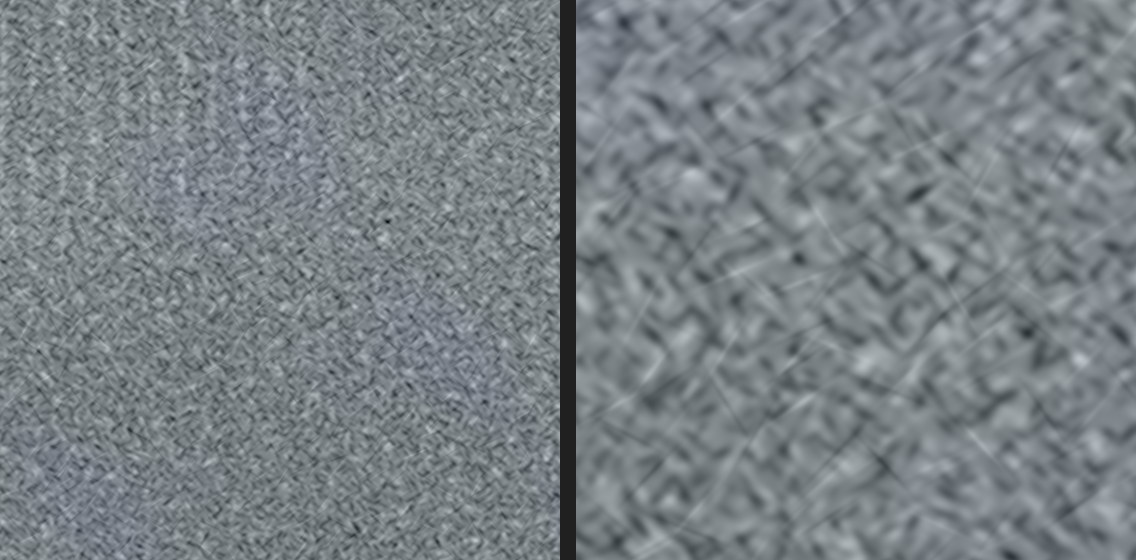
Left: the whole. Right: its middle third, enlarged.
Reproduce this texture procedurally as a WebGL 2 fragment shader.

```glsl
#version 300 es
precision highp float;
// Grey knitted cloth: a cellular scatter of short dark and light diagonal
// stitches, bright loops (upright ribs at upper left, slanted rows elsewhere),
// faint long creases and slow sine shading with a cool tint.

uniform vec2 u_resolution;
out vec4 fragColor;

const vec3  BASE_COLOR    = vec3(0.486, 0.517, 0.529);
const vec3  COOL_TINT     = vec3(0.000, -0.004, 0.020);

const float STITCH_CELL   = 0.0125;               // spacing of the stitches
const vec2  DARK_SIZE     = vec2(0.0056, 0.0025); // half length, half width
const vec2  LIGHT_SIZE    = vec2(0.0050, 0.0029);
const float DARK_DEPTH    = 0.150;
const float LIGHT_HEIGHT  = 0.110;
const float FALLING_SHARE = 0.62;                 // stitches that fall to the right
const float STITCH_ANGLE  = 0.72;
const float ANGLE_SPREAD  = 0.70;

const float CREASE_CELL   = 0.045;
const vec2  CREASE_SIZE   = vec2(0.0150, 0.0012);
const float CREASE_HEIGHT = 0.070;

const vec2  RIB_CELL      = vec2(0.053, 0.027);
const vec2  RIB_LOOP      = vec2(0.0060, 0.0075);
const float RIB_LEAN      = 0.025;
const vec2  ROW_CELL      = vec2(0.056, 0.050);
const vec2  ROW_LOOP      = vec2(0.0070, 0.0064);
const float ROW_ANGLE     = 0.38;
const float LOOP_HEIGHT   = 0.150;

vec4 hash4(vec2 cell, float seed) {
    vec4 h = fract(vec4(cell.xyx, cell.y + seed) * vec4(0.1031, 0.1030, 0.0973, 0.1099)
                   + seed * 0.137);
    h += dot(h, h.wzxy + 33.33);
    return fract((h.xxyz + h.yzzw) * h.zywx);
}

vec2 rotate(vec2 p, float angle) {
    float c = cos(angle), s = sin(angle);
    return vec2(c * p.x + s * p.y, c * p.y - s * p.x);
}

// Soft elliptical spot
float spot(vec2 d, vec2 size) {
    vec2 e = d / size;
    return exp(-0.5 * dot(e, e));
}

// Jittered diagonal strokes, one per cell
float strokes(vec2 p, float cellSize, vec2 size, float fallingShare, float seed) {
    vec2 cell = floor(p / cellSize);
    float sum = 0.0;
    for (int j = -1; j <= 1; j++)
    for (int i = -1; i <= 1; i++) {
        vec2 id = cell + vec2(i, j);
        vec4 h = hash4(id, seed);
        float turn = fract(h.z * 17.0 + h.x * 5.0);
        float side = h.z < fallingShare ? -1.0 : 1.0;
        float angle = side * STITCH_ANGLE + (turn - 0.5) * ANGLE_SPREAD;
        vec2 center = (id + 0.05 + 0.9 * h.xy) * cellSize;
        sum += mix(0.4, 1.2, h.w) * spot(rotate(p - center, angle), size);
    }
    return sum;
}

// Bright loops on a loosened lattice
float loops(vec2 p, vec2 cellSize, vec2 size, vec2 jitter, float seed) {
    vec2 cell = floor(p / cellSize);
    float sum = 0.0;
    for (int j = -1; j <= 1; j++)
    for (int i = -1; i <= 1; i++) {
        vec2 id = cell + vec2(i, j);
        vec4 h = hash4(id, seed);
        vec2 center = (id + 0.5 + (h.xy - 0.5) * jitter) * cellSize;
        sum += mix(0.3, 1.1, h.z) * spot(p - center, size * mix(0.8, 1.2, h.w));
    }
    return sum;
}

// Slow unevenness from layered sines, about -1 to 1
float drift(vec2 p) {
    return 0.5 * sin(5.1 * p.x + 3.0 * sin(2.3 * p.y + 0.6))
         + 0.3 * sin(9.7 * p.y - 4.3 * p.x + 1.4)
         + 0.2 * sin(17.0 * p.x + 13.0 * p.y);
}

void main() {
    vec2 p = gl_FragCoord.xy / u_resolution.y;
    vec2 warped = p + 0.004 * vec2(sin(11.0 * p.y + 4.0 * p.x), sin(9.0 * p.x - 5.0 * p.y));

    // Stitches and creases
    float tone = LIGHT_HEIGHT * strokes(warped, STITCH_CELL, LIGHT_SIZE, 0.5, 3.0)
               - DARK_DEPTH * strokes(warped + 0.37, STITCH_CELL, DARK_SIZE, FALLING_SHARE, 11.0);
    tone += CREASE_HEIGHT * (strokes(p + 0.11, CREASE_CELL, CREASE_SIZE, 0.15, 19.0)
                           - strokes(p + 0.53, CREASE_CELL, CREASE_SIZE, 0.40, 29.0));

    // Loops: ribs give way to slanted rows
    float ribbed = smoothstep(-0.06, 0.08, p.y - 0.56 - 0.13 * p.x)
                 * (1.0 - smoothstep(0.50, 0.85, p.x));
    vec2 ribPos = vec2(warped.x + RIB_LEAN * p.y, warped.y);
    float ribs = loops(ribPos, RIB_CELL, RIB_LOOP, vec2(0.16, 0.50), 37.0);
    float rows = loops(rotate(warped, ROW_ANGLE), ROW_CELL, ROW_LOOP, vec2(0.60), 43.0);
    tone += LOOP_HEIGHT * mix(rows, ribs, ribbed);

    // Broad light band, darker top and bottom, cool patches
    float band = exp(-16.0 * pow(p.y - 0.60 - 0.12 * p.x, 2.0));
    tone += 0.030 * (band - 0.5) + 0.012 * drift(p);
    float cool = smoothstep(0.0, 0.9, drift(p * 1.3 + vec2(0.4, 2.1)));

    fragColor = vec4(clamp(BASE_COLOR + tone + COOL_TINT * cool, 0.0, 1.0), 1.0);
}
```
